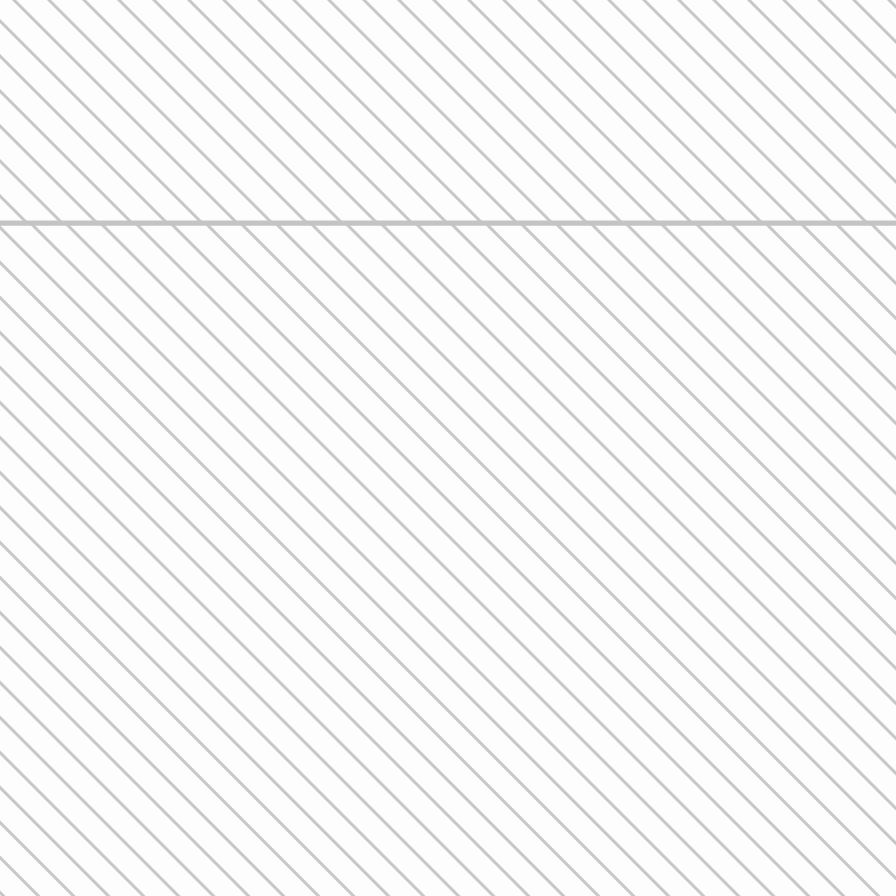
Reproduce this pattern procedurally as a Shadertoy shader.

```glsl
// Fine grey diagonal hatching on white, split by one horizontal rule.

const vec3 PAPER = vec3(0.992);
const vec3 HATCH_INK = vec3(0.78);
const vec3 RULE_INK = vec3(0.77);

const float UNIT = 1.0 / 512.0;            // design grid step
const float HATCH_PERIOD = 20.0 * UNIT;    // spacing along either axis
const float HATCH_WIDTH = 1.7 * UNIT;      // measured across the stroke
const float UPPER_PHASE = 12.0 * UNIT;
const float LOWER_PHASE = 10.0 * UNIT;
const float RULE_DEPTH = 127.5 * UNIT;     // distance below the top edge
const float RULE_WIDTH = 3.0 * UNIT;

// Coverage of a stroke, from the distance to its centre line
float stroke(float dist, float width, float blur) {
    return 1.0 - smoothstep(-blur, blur, dist - 0.5 * width);
}

// Distance to the nearest of a family of lines falling to the right at 45 degrees
float hatchDistance(vec2 p, float period, float phase) {
    float offset = p.y - p.x - phase;
    float nearest = abs(fract(offset / period + 0.5) - 0.5) * period;
    return nearest * inversesqrt(2.0);
}

void mainImage(out vec4 fragColor, in vec2 fragCoord) {
    // Canvas units, with y measured down from the top edge
    vec2 p = fragCoord / iResolution.y;
    p.y = 1.0 - p.y;
    float blur = 0.7 / iResolution.y;

    // The hatching shifts slightly where it crosses the rule
    float phase = p.y < RULE_DEPTH ? UPPER_PHASE : LOWER_PHASE;
    float hatch = stroke(hatchDistance(p, HATCH_PERIOD, phase), HATCH_WIDTH, blur);
    float rule = stroke(abs(p.y - RULE_DEPTH), RULE_WIDTH, blur);

    vec3 color = mix(PAPER, HATCH_INK, hatch);
    color = mix(color, RULE_INK, rule);
    fragColor = vec4(color, 1.0);
}
```
